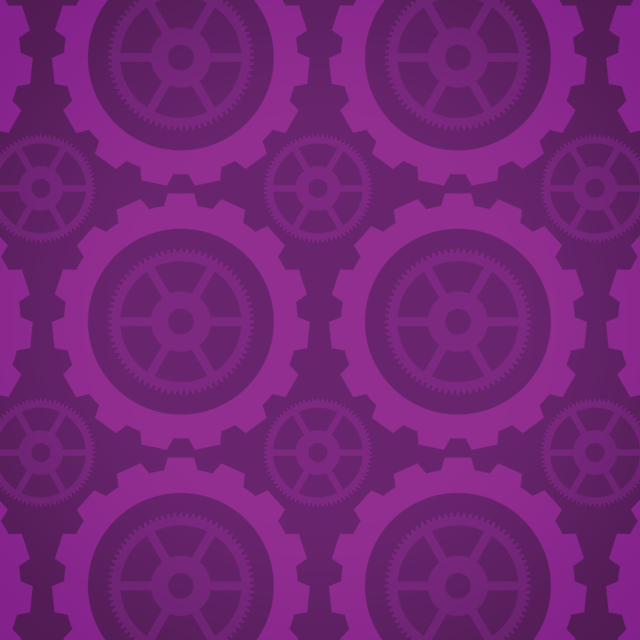
This pattern is drawn by a WebGL 2 fragment shader. Its source:

```glsl
#version 300 es
precision highp float;
// Purple clockwork wallpaper: large toothed rings around spoked wheels, small wheels between them.

#define PERIOD vec2(0.4329, 0.4128)
#define GEAR_CENTER vec2(0.2826, 0.4974)
#define SMALL_OFFSET vec2(0.2142, 0.2083)
#define GEAR_TEETH 15.0
#define GEAR_TIP 0.2005
#define GEAR_ROOT 0.1825
#define GEAR_BORE 0.1452
#define WHEEL_TEETH 72.0
#define WHEEL_RADIUS 0.1146
#define SMALL_RADIUS 0.0850
#define VIGNETTE_START 0.28
#define VIGNETTE_END 0.72

uniform vec2 u_resolution;
out vec4 fragColor;

const float TAU = 6.2831853;

// Position relative to the nearest repeat of a center.
vec2 repeatAround(vec2 p, vec2 center) {
    return (fract((p - center) / PERIOD + 0.5) - 0.5) * PERIOD;
}

// Folds the plane into one sector; the sector axis becomes +y.
vec2 foldSector(vec2 p, float count) {
    float sector = TAU / count;
    float angle = mod(atan(p.x, p.y) + 0.5 * sector, sector) - 0.5 * sector;
    return length(p) * vec2(sin(angle), cos(angle));
}

// Ring with broad tapered teeth, one pointing straight up.
float gearDistance(vec2 p) {
    float r = length(p);
    vec2 q = foldSector(p, GEAR_TEETH);
    float rise = (q.y - GEAR_ROOT) / (GEAR_TIP - GEAR_ROOT);
    float halfWidth = mix(0.0258, 0.0204, rise);
    float tooth = max(q.y - GEAR_TIP, abs(q.x) - halfWidth);
    return max(min(r - GEAR_ROOT, tooth), GEAR_BORE - r);
}

// Unit wheel with fine teeth, six spokes and a pierced hub.
float wheelDistance(vec2 p) {
    float r = length(p);
    float ripple = clamp(1.6 * cos(WHEEL_TEETH * atan(p.x, p.y)), -1.0, 1.0);
    float rim = r - (0.970 + 0.028 * ripple);
    float spoke = abs(foldSector(p.yx, 6.0).x) - 0.060;
    float window = max(max(r - 0.825, 0.41 - r), -spoke);
    float hole = r - 0.175;
    return max(rim, -min(window, hole));
}

float fill(float d, float pixel) {
    return clamp(0.5 - d / pixel, 0.0, 1.0);
}

void main() {
    float side = min(u_resolution.x, u_resolution.y);
    vec2 uv = gl_FragCoord.xy / side;
    float pixel = 1.3 / side;

    // Palette, deepening toward the corners
    float fromCenter = length(gl_FragCoord.xy / u_resolution - 0.5);
    float shade = smoothstep(VIGNETTE_START, VIGNETTE_END, fromCenter);
    vec3 groundColor = mix(vec3(0.410, 0.143, 0.430), vec3(0.315, 0.105, 0.325), shade);
    vec3 wheelColor = mix(vec3(0.490, 0.160, 0.508), vec3(0.395, 0.125, 0.420), shade);
    vec3 gearColor = mix(vec3(0.572, 0.180, 0.562), vec3(0.515, 0.130, 0.550), shade);

    // Two interleaved lattices
    vec2 large = repeatAround(uv, GEAR_CENTER);
    vec2 small = repeatAround(uv, GEAR_CENTER + SMALL_OFFSET);

    float gear = gearDistance(large);
    float wheels = min(wheelDistance(large / WHEEL_RADIUS) * WHEEL_RADIUS,
                       wheelDistance(small / SMALL_RADIUS) * SMALL_RADIUS);

    vec3 color = mix(groundColor, wheelColor, fill(wheels, pixel));
    color = mix(color, gearColor, fill(gear, pixel));
    fragColor = vec4(color, 1.0);
}
```
